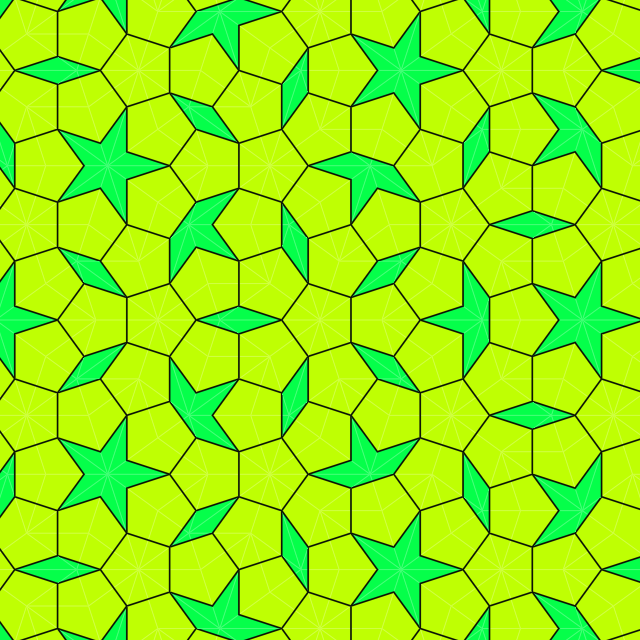
Give the GLSL for this pattern, as a three.js fragment shader.

```glsl
// Aperiodic tiling of regular pentagons, with stars, boats and slim rhombs
// in the gaps. Each point descends through golden-ratio triangle splits;
// the last triangle holds two pentagon centres (a, b) and one gap centre (c).

varying vec2 vUv;

const vec3 PENTAGON_COLOR = vec3(0.75, 1.00, 0.01);
const vec3 GAP_COLOR      = vec3(0.02, 1.00, 0.29);
const vec3 LINE_COLOR     = vec3(0.04, 0.07, 0.02);
const vec3 SEAM_COLOR     = vec3(1.0);

const float CENTRE_SPACING = 0.0968;  // between neighbouring pentagon centres
const float LINE_HALF      = 0.0013;  // half width of the outlines
const float SOFTNESS       = 0.0011;  // edge smoothing
const float SEAM_WIDTH     = 0.0017;  // faint triangle seams
const float SEAM_OPACITY   = 0.25;

const int   LEVELS = 8;
const float PHI    = 1.61803399;
const float PI     = 3.14159265;

float cross2(vec2 u, vec2 v) {
  return u.x * v.y - u.y * v.x;
}

// True when p lies on the same side of line a-b as ref.
bool sameSide(vec2 p, vec2 ref, vec2 a, vec2 b) {
  return cross2(b - a, p - a) * cross2(b - a, ref - a) > 0.0;
}

float lineDistance(vec2 p, vec2 a, vec2 b) {
  return abs(cross2(normalize(b - a), p - a));
}

// Signed distance to a pentagon with one side facing +x.
float pentagonDistance(vec2 p, float apothem) {
  float sector = 0.4 * PI;
  float angle = atan(p.y, p.x);
  angle -= sector * floor(angle / sector + 0.5);
  return length(p) * cos(angle) - apothem;
}

// Replaces the triangle by the part of its golden split that contains p.
void splitTriangle(vec2 p, inout bool acute, inout vec2 a, inout vec2 b, inout vec2 c) {
  vec2 a0 = a;
  vec2 b0 = b;
  vec2 c0 = c;
  if (acute) {
    vec2 m = mix(a0, b0, 1.0 / PHI);
    acute = sameSide(p, b0, c0, m);
    if (acute) { a = c0; b = m;  c = b0; }
    else       { a = m;  b = c0; c = a0; }
  } else {
    vec2 q = mix(b0, a0, 1.0 / PHI);
    vec2 r = mix(b0, c0, 1.0 / PHI);
    if (sameSide(p, c0, r, a0))     { a = r; b = c0; c = a0; }
    else if (sameSide(p, b0, q, r)) { a = q; b = r;  c = b0; }
    else                            { a = r; b = q;  c = a0; acute = true; }
  }
}

void main() {
  // Root triangle, with the canvas centred on its incentre.
  float leg = CENTRE_SPACING * pow(PHI, float(LEVELS));
  float apex = 0.2 * PI;
  vec2 a = vec2(0.0);
  vec2 b = vec2(leg, 0.0);
  vec2 c = leg * vec2(cos(apex), sin(apex));
  float base = leg / PHI;
  vec2 incentre = leg * (b + c) / (2.0 * leg + base);
  vec2 p = vUv - 0.5 + incentre;

  bool acute = true;
  for (int i = 0; i < LEVELS; i++) {
    splitTriangle(p, acute, a, b, c);
  }

  // The pentagons at a and b mirror each other across their shared side.
  float apothem = 0.5 * CENTRE_SPACING;
  vec2 axis = normalize(b - a);
  vec2 offset = p - 0.5 * (a + b);
  vec2 local = vec2(apothem - abs(dot(offset, axis)), cross2(axis, offset));
  float d = pentagonDistance(local, apothem);

  // Fill, faint seams, then outlines.
  vec3 color = mix(PENTAGON_COLOR, GAP_COLOR, smoothstep(-SOFTNESS, SOFTNESS, d));
  float seam = min(lineDistance(p, a, b), min(lineDistance(p, b, c), lineDistance(p, c, a)));
  color = mix(color, SEAM_COLOR, SEAM_OPACITY * (1.0 - smoothstep(0.0, SEAM_WIDTH, seam)));
  float outline = 1.0 - smoothstep(LINE_HALF - SOFTNESS, LINE_HALF + SOFTNESS, abs(d));
  color = mix(color, LINE_COLOR, outline);

  gl_FragColor = vec4(color, 1.0);
}
```
